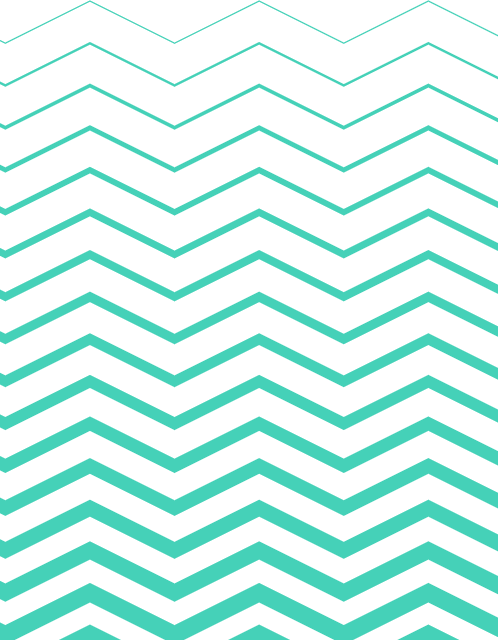
Write a Shadertoy shader that draws this pattern.

```glsl
// Teal chevron stripes on white, thickening from hairlines at the top to bold bands below.

// Triangle wave: 0 at each peak, 1 at each valley
float zigzag(float x) {
    return 2.0 * abs(fract(x + 0.5) - 0.5);
}

void mainImage(out vec4 fragColor, in vec2 fragCoord) {
    vec2 uv = fragCoord / iResolution.xy;
    float columns = 2.943, rows = 15.38, amplitude = 1.013;

    // Unfold the zigzag so that every stripe becomes level
    float depth = (1.0 - uv.y) * rows - amplitude * zigzag((uv.x - 0.1806) * columns) - 0.008;

    // Stripe index, offset below its upper edge, and thickness in row units
    float row = max(floor(depth + 0.25), 0.0);
    float offset = depth - row;
    float thickness = 0.034 + 0.0312 * row;

    // Pixel footprint across a slanted edge
    float pixel = length(vec2(2.0 * amplitude * columns, rows) / iResolution.xy);

    // Antialiased coverage between the upper and lower edges
    float coverage = clamp(0.5 + offset / pixel, 0.0, 1.0)
                   - clamp(0.5 + (offset - thickness) / pixel, 0.0, 1.0);

    vec3 white = vec3(1.0);
    vec3 teal = vec3(0.27, 0.82, 0.72);
    fragColor = vec4(mix(white, teal, coverage), 1.0);
}
```
